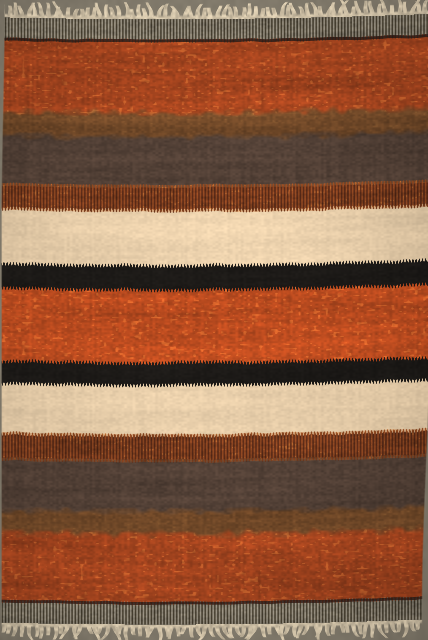
A Shadertoy shader for this texture:

```glsl
#define STITCHES 135.0
#define TOOTH_HEIGHT 0.0028
#define STRANDS 66.0
#define FRINGE_LENGTH 0.027
#define RUG_TOP 0.027
#define RUG_BOTTOM 0.973
#define WEAVE_GRAIN 0.20
#define STREAKS 0.26
#define VIGNETTE 0.40
#define YARN vec3(0.86, 0.80, 0.69)
#define FLOOR_GREY vec3(0.53, 0.50, 0.44)

const float TAU = 6.2831853;

// Band borders from top to bottom; the colours mirror about the centre
const float borders[14] = float[14](
    0.061, 0.173, 0.211, 0.288, 0.326, 0.412, 0.450,
    0.564, 0.599, 0.677, 0.717, 0.797, 0.832, 0.939);

const vec3 dyes[8] = vec3[8](
    vec3(0.45, 0.42, 0.36), vec3(0.65, 0.27, 0.12),
    vec3(0.45, 0.29, 0.16), vec3(0.32, 0.25, 0.21),
    vec3(0.45, 0.22, 0.11), vec3(0.90, 0.80, 0.66),
    vec3(0.11, 0.10, 0.09), vec3(0.72, 0.29, 0.12));

float hash(vec2 p) {
    vec3 q = fract(p.xyx * vec3(0.1031, 0.1030, 0.0973));
    q += dot(q, q.yzx + 33.33);
    return fract((q.x + q.y) * q.z);
}

float noise(vec2 p) {
    vec2 cell = floor(p), f = fract(p);
    f = f * f * (3.0 - 2.0 * f);
    float low = mix(hash(cell), hash(cell + vec2(1, 0)), f.x);
    float high = mix(hash(cell + vec2(0, 1)), hash(cell + vec2(1, 1)), f.x);
    return mix(low, high, f.y);
}

// Dyed band with warp-stripe contrast on the patterned bands
vec3 bandColor(int band, float stitch) {
    int dye = band < 8 ? band : 14 - band;
    vec3 color = dyes[dye];
    if (dye == 0) color += 0.17 * stitch;
    if (dye == 4) color += vec3(0.11, 0.06, 0.02) * stitch;
    return color;
}

vec3 rugColor(vec2 p, float pixel) {
    float stitch = sin(p.x * STITCHES * TAU);
    float wobble = (noise(vec2(p.x * 24.0, p.y * 9.0)) - 0.5) * 0.0024;
    vec3 color = bandColor(0, stitch);

    for (int i = 0; i < 14; i++) {
        int pair = min(i, 13 - i);
        bool blended = pair == 1 || pair == 2;
        float offset = p.y - borders[i] + wobble;
        float tooth = blended
            ? (noise(vec2(p.x * 45.0, p.y * 130.0)) - 0.5) * 0.010
            : stitch * TOOTH_HEIGHT;
        float softness = blended ? 0.006 : pixel * 0.8;
        float next = smoothstep(-softness, softness, offset + tooth);
        color = mix(color, bandColor(i + 1, stitch), next);

        // Joining yarn along the seams
        float seam = 1.0 - smoothstep(0.0015, 0.0015 + pixel, abs(offset));
        if (pair == 0) color = mix(color, vec3(0.17, 0.10, 0.08), seam * 0.8);
        if (pair == 3 || pair == 4)
            color = mix(color, vec3(0.66, 0.34, 0.14), seam * 0.35);
    }

    // Weft streaks, warp threads and fine grain
    float streak = noise(p * vec2(5.0, 170.0)) * 0.5
                 + noise(p * vec2(3.0, 45.0) + 17.0) * 0.5 - 0.5;
    float thread = noise(p * vec2(170.0, 7.0)) - 0.5;
    float grain = noise(p * vec2(150.0, 330.0)) - 0.5;
    float calm = smoothstep(0.45, 0.75, color.g);
    color *= 1.0 + mix(1.0, 0.35, calm)
           * (STREAKS * streak + 0.10 * thread + WEAVE_GRAIN * grain);

    // Pale flecks on the warm wool
    float warmth = smoothstep(0.25, 0.45, color.r - color.b);
    float fleck = smoothstep(0.72, 0.95, noise(p * vec2(110.0, 300.0) + 61.0));
    return color + vec3(0.13, 0.11, 0.05) * fleck * warmth;
}

// Loose strands; reach runs from 0 at the hem to 1 at the tips
float fringe(float x, float reach, float seed, float pixel) {
    float cover = 0.0;
    float home = floor(x * STRANDS);
    for (float k = -2.0; k <= 2.0; k++) {
        float id = home + k;
        float random = hash(vec2(id, seed));
        float lean = (hash(vec2(id, seed + 9.0)) - 0.5) * 2.6;
        float root = id + 0.3 + 0.4 * random;
        float curl = 0.25 * sin(reach * 5.0 + random * TAU) * reach;
        float path = (root + lean * reach * reach + curl) / STRANDS;
        float width = mix(0.40, 0.20, reach) / STRANDS;
        float strand = 1.0 - smoothstep(width - pixel, width + pixel, abs(x - path));
        float tip = 0.60 + 0.45 * hash(vec2(id, seed + 21.0));
        cover = max(cover, strand * (1.0 - smoothstep(tip - 0.1, tip, reach)));
    }
    return max(cover, 1.0 - smoothstep(0.10, 0.28, reach)) * step(0.0, reach);
}

void mainImage(out vec4 fragColor, in vec2 fragCoord) {
    vec2 uv = fragCoord / iResolution.xy;
    float pixel = 1.0 / iResolution.y;
    float pixelX = 1.0 / iResolution.x;

    // Cloth bows slightly and lifts towards the right
    vec2 p = vec2(uv.x, 1.0 - uv.y);
    p.y -= 0.0156 * p.x - 0.0208 * p.x * p.x;

    // Side edges; the right one draws in near the foot
    float left = mix(0.011, 0.004, smoothstep(0.0, 0.35, p.y));
    float right = 1.004 - 0.018 * smoothstep(0.52, 0.95, p.y);
    float sides = smoothstep(left - pixelX, left + pixelX, p.x)
                * (1.0 - smoothstep(right - pixelX, right + pixelX, p.x));
    float ends = smoothstep(RUG_TOP - pixel, RUG_TOP + pixel, p.y)
               * (1.0 - smoothstep(RUG_BOTTOM - pixel, RUG_BOTTOM + pixel, p.y));

    vec3 color = FLOOR_GREY * (0.97 + 0.06 * noise(uv * 90.0));
    color = mix(color, rugColor(p, pixel), sides * ends);

    float topReach = (RUG_TOP - p.y) / FRINGE_LENGTH;
    float footReach = (p.y - RUG_BOTTOM) / FRINGE_LENGTH;
    float yarn = max(fringe(p.x, topReach, 3.0, pixelX * 0.6),
                     fringe(p.x, footReach, 47.0, pixelX * 0.6));
    vec3 yarnColor = YARN * (0.86 + 0.26 * noise(p * vec2(150.0, 220.0)));
    color = mix(color, yarnColor, yarn * sides);

    // Light falls off towards the corners
    vec2 away = uv - vec2(0.48, 0.54);
    color *= 1.04 - VIGNETTE * dot(away, away);
    fragColor = vec4(clamp(color, 0.0, 1.0), 1.0);
}
```
